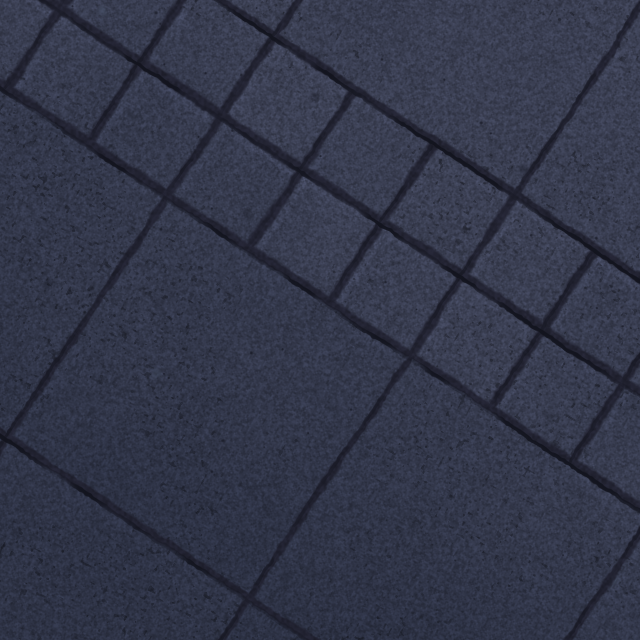
A three.js fragment shader for this texture:

```glsl
// Dusky slate paving: a diagonal band of small square setts between large square slabs.
#define UNIT 0.151            // side of a small sett
#define SLAB 3.0              // slab side, in setts
#define BAND 2.0              // band height, in setts
#define TILT 0.585            // downward slope of the band, radians
#define JOINT vec2(0.639, 0.442)
#define GROOVE 0.052          // half width of a seam, in setts
#define GRAIN 0.25
#define DIM_STONE vec3(0.168, 0.188, 0.260)
#define LIT_STONE vec3(0.227, 0.245, 0.322)
#define WALL vec3(0.124, 0.126, 0.182)
#define CORE vec3(0.068, 0.074, 0.112)

varying vec2 vUv;

float hash(vec2 p) {
  vec3 q = fract(vec3(p.xyx) * 0.1031);
  q += dot(q, q.yzx + 33.33);
  return fract((q.x + q.y) * q.z);
}

float noise(vec2 p) {
  vec2 i = floor(p), f = fract(p);
  f = f * f * (3.0 - 2.0 * f);
  vec2 e = vec2(1.0, 0.0);
  return mix(mix(hash(i), hash(i + e.xy), f.x),
             mix(hash(i + e.yx), hash(i + e.xx), f.x), f.y);
}

float fbm(vec2 p) {
  float sum = 0.0, amp = 0.5;
  for (int i = 0; i < 4; i++) {
    sum += amp * noise(p);
    p = mat2(0.8, 0.6, -0.6, 0.8) * p * 2.03 + 17.3;
    amp *= 0.5;
  }
  return sum;
}

// Ridge of half width w around zero, with a short soft edge
float ridge(float d, float w) {
  return 1.0 - smoothstep(0.5 * w, 1.2 * w, abs(d));
}

// Two-dimensional displacement within -0.5 to 0.5
vec2 jitter(vec2 p) {
  return vec2(noise(p), noise(p + 57.0)) - 0.5;
}

// Stone grain, broad mottling and fine pores
vec3 stone(vec2 uv, float tone) {
  float light = smoothstep(-0.1, 1.0, 0.5 * uv.x + 0.65 * uv.y);
  light += 0.45 * (fbm(uv * 5.0 + 40.0) - 0.47) + tone;
  vec3 color = mix(DIM_STONE, LIT_STONE, clamp(light, -0.1, 1.15));
  vec2 g = mat2(0.88, 0.47, -0.47, 0.88) * uv;
  float grain = noise(g * 250.0) + noise(g * 410.0 + 71.0) - 1.0;
  float pores = smoothstep(0.76, 0.92, noise(g * 185.0 + 9.0));
  pores *= smoothstep(0.35, 0.62, fbm(uv * 7.0 + 3.0));
  return color * (1.0 + GRAIN * grain) * (1.0 - 0.27 * pores);
}

// Scattered dark pits, with a few broad stains and pale flecks
vec3 addSpots(vec3 color, vec2 uv) {
  for (int i = 0; i < 48; i++) {
    float n = float(i);
    vec2 center = vec2(hash(vec2(n, 3.7)), hash(vec2(n, 11.2)));
    float broad = step(n, 6.5);
    float radius = mix(0.0016, 0.003, hash(vec2(n, 23.5))) + 0.007 * broad;
    float d = length(uv - center) + 0.006 * broad * (noise(uv * 120.0) - 0.5);
    float spot = 1.0 - smoothstep(0.2 * radius, 1.3 * radius, d);
    vec3 tint = n < 2.5 ? vec3(0.29, 0.34, 0.43) : CORE;
    color = mix(color, tint, spot * mix(0.6, 0.3, broad));
  }
  return color;
}

void main() {
  // Paving coordinates: x along the band, y across it
  float c = cos(TILT), s = sin(TILT);
  vec2 offset = vUv - JOINT;
  vec2 p = vec2(c * offset.x - s * offset.y, s * offset.x + c * offset.y) / UNIT;
  p += 0.022 * jitter(p * 1.4) + 0.016 * jitter(p * 9.0) + 0.014 * jitter(p * 26.0);

  // Choose sett or slab, then find signed distances to its seams
  float inBand = step(0.0, p.y) * step(p.y, BAND);
  float size = mix(SLAB, 1.0, inBand);
  vec2 q = (p - vec2(0.0, BAND * step(BAND, p.y))) / size;
  vec2 cell = floor(q);
  vec2 seam = (fract(q + 0.5) - 0.5) * size;

  float tone = 0.2 * (hash(cell + 60.0 + 19.0 * size) - 0.5) + 0.1 * inBand;
  vec3 color = addSpots(stone(vUv, tone), vUv);

  // Worn lit rims beside the seams
  float wear = noise(p * 5.0 + 13.0);
  float rim = ridge(seam.x - 0.09, 0.04) + ridge(seam.y + 0.08, 0.035);
  color *= 1.0 + 0.14 * rim * wear * mix(0.4, 1.0, inBand);

  // Sloping seam walls, then the sharp dark crack inside them
  float width = GROOVE * mix(0.8, 1.05, inBand) * (0.75 + 0.5 * wear);
  float across = ridge(seam.x, width);
  float along = ridge(seam.y - 0.016, width * 1.05);
  float wall = max(across * 0.88, along * 0.9);
  vec3 wallColor = WALL * (0.82 + 0.36 * noise(vUv * 240.0));
  color = mix(color, wallColor, wall);
  float crack = max(0.5 * ridge(seam.x + 0.016, 0.02), ridge(seam.y + 0.02, 0.023));
  float depth = smoothstep(0.2, 0.7, noise(p * 3.0 + 80.0));
  color = mix(color, CORE, crack * (0.3 + 0.6 * depth));

  gl_FragColor = vec4(color, 1.0);
}
```
